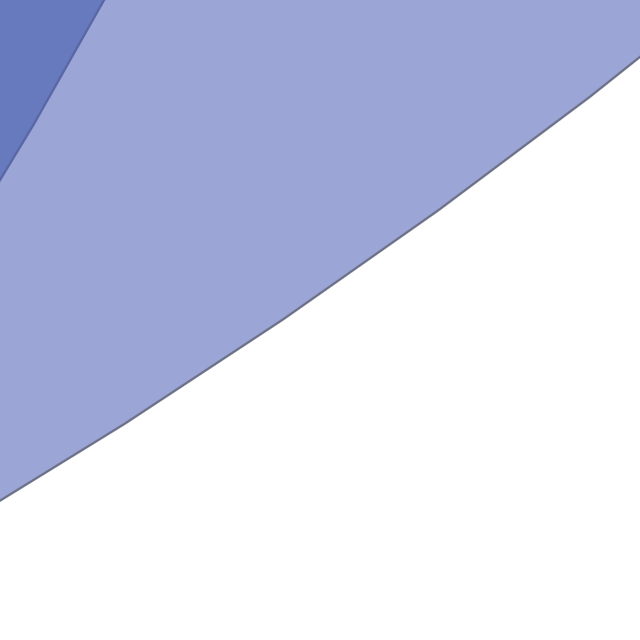
Reproduce this background procedurally as a three.js fragment shader.

```glsl
// Two nested blue regions on white, each bounded by a thin dark outline.
// Every boundary is a gently bent chain of straight chords, measured as a
// signed height in a frame turned along its central chord.

#define CHORD 0.296         // length of one straight chord
#define BEND 0.0507         // curvature of the chain of chords
#define LINE_HALF 0.0018    // half the outline width
#define SOFT 0.0012         // half the width of an edge blend
#define PAPER vec3(1.0)
#define PALE_BLUE vec3(0.608, 0.651, 0.843)
#define DEEP_BLUE vec3(0.404, 0.478, 0.745)
#define OUTER_LINE vec3(0.42, 0.44, 0.53)
#define INNER_LINE vec3(0.345, 0.40, 0.645)

varying vec2 vUv;

// Height above the chain; the middle of its central chord is at anchor.
float chainHeight(vec2 p, vec2 anchor, float angle) {
  vec2 along = vec2(cos(angle), sin(angle));
  vec2 across = vec2(-along.y, along.x);
  vec2 local = vec2(dot(p - anchor, along), dot(p - anchor, across));

  // Join parabola samples at evenly spaced knots with straight chords.
  float t = local.x / CHORD + 0.5;
  float knot = floor(t) - 0.5;
  float rise = mix(knot * knot, (knot + 1.0) * (knot + 1.0), fract(t)) - 0.25;
  return local.y - BEND * CHORD * CHORD * rise;
}

// Fill the upper side of the boundary, then draw its outline.
vec3 paintRegion(vec3 base, float height, vec3 fill, vec3 outline) {
  vec3 color = mix(base, fill, smoothstep(-SOFT, SOFT, height));
  float stroke = 1.0 - smoothstep(LINE_HALF - SOFT, LINE_HALF + SOFT, abs(height));
  return mix(color, outline, stroke);
}

void main() {
  float outer = chainHeight(vUv, vec2(0.5632, 0.5859), radians(35.1));
  float inner = chainHeight(vUv, vec2(0.1249, 0.9333), radians(60.5));

  vec3 color = paintRegion(PAPER, outer, PALE_BLUE, OUTER_LINE);
  color = paintRegion(color, inner, DEEP_BLUE, INNER_LINE);
  gl_FragColor = vec4(color, 1.0);
}
```
